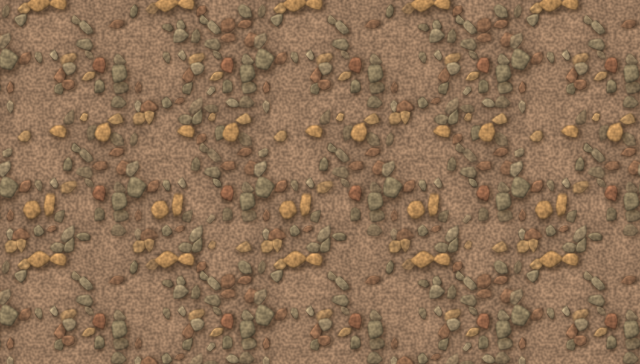
Write a Shadertoy shader that draws this texture.

```glsl
// Sandy ground strewn with half-buried pebbles and boulders, in a tile of two by two varied cells.

const float CELLS_ACROSS = 5.0;      // cells over the canvas width
const float TILE = 2.0;              // cells per full repeat, both ways
const float PEBBLE_GRID = 8.0;       // pebble slots per cell side
const float PEBBLE_DROPOUT = 0.12;
const vec2 LIGHT = vec2(-0.6, -0.8); // towards the light, y pointing down
const float SHADOW_STRENGTH = 0.62;
const float GRAIN_STRENGTH = 0.30;

const vec3 SAND = vec3(0.585, 0.465, 0.365);
const vec3 SHADOW = vec3(0.52, 0.48, 0.42);
const vec3 OLIVE = vec3(0.46, 0.405, 0.305);
const vec3 PALE = vec3(0.63, 0.55, 0.43);
const vec3 OCHRE = vec3(0.66, 0.50, 0.32);
const vec3 RUST = vec3(0.53, 0.36, 0.26);

// Bare patches of the tile: centre, radius
const vec3 BARE[15] = vec3[](
    vec3(0.36, 0.25, 0.18), vec3(1.10, 0.32, 0.20), vec3(0.29, 0.62, 0.13),
    vec3(0.29, 0.91, 0.18), vec3(0.68, 0.79, 0.12), vec3(1.30, 0.63, 0.14),
    vec3(1.30, 1.04, 0.12), vec3(1.27, 1.26, 0.20), vec3(0.29, 1.24, 0.20),
    vec3(0.57, 1.60, 0.12), vec3(1.56, 1.57, 0.13), vec3(0.81, 1.92, 0.14),
    vec3(1.79, 1.82, 0.13), vec3(0.73, 0.08, 0.14), vec3(1.75, 0.07, 0.14));

// Boulders of a cell: centre, radii; two olive, one rust, then ochre
const vec4 BOULDER[8] = vec4[](
    vec4(0.065, 0.47, 0.07, 0.085), vec4(0.93, 0.57, 0.065, 0.07),
    vec4(0.78, 0.505, 0.055, 0.065), vec4(0.247, 0.64, 0.065, 0.075),
    vec4(0.39, 0.605, 0.045, 0.095), vec4(0.30, 0.03, 0.078, 0.068),
    vec4(0.81, 0.04, 0.065, 0.08), vec4(0.46, 0.03, 0.07, 0.05));

vec2 hash(vec2 p) {
    vec3 v = fract(p.xyx * vec3(0.1031, 0.1030, 0.0973));
    v += dot(v, v.yzx + 33.33);
    return fract((v.xx + v.yz) * v.zy);
}

float cornerSlope(vec2 corner, vec2 offset, float period) {
    float a = 6.2832 * hash(mod(corner, period) + 7.0).x;
    return dot(vec2(cos(a), sin(a)), offset);
}

// Gradient noise that repeats with the tile
float noise(vec2 p, float freq) {
    p *= freq;
    float period = TILE * freq;
    vec2 i = floor(p), f = p - i, u = f * f * f * (f * (f * 6.0 - 15.0) + 10.0);
    vec2 x = vec2(1, 0), y = vec2(0, 1);
    return mix(mix(cornerSlope(i, f, period), cornerSlope(i + x, f - x, period), u.x),
               mix(cornerSlope(i + y, f - y, period), cornerSlope(i + 1.0, f - 1.0, period), u.x), u.y);
}

// Signed distance to the nearest bare patch, negative inside
float bareDistance(vec2 p) {
    float d = 9.0;
    for (int i = 0; i < 15; i++) {
        vec2 o = mod(p - BARE[i].xy + 1.0, TILE) - 1.0;
        d = min(d, length(o * vec2(0.85, 1.1)) - BARE[i].z);
    }
    return d;
}

vec2 boulderOffset(vec2 p, int i) { return fract(p - BOULDER[i].xy + 0.5) - 0.5; }

bool nearBoulder(vec2 p) {
    for (int i = 0; i < 8; i++)
        if (length(boulderOffset(p, i) / (BOULDER[i].zw + 0.025)) < 1.0) return true;
    return false;
}

// Rounded polygon: 1 on the outline; also gives the facet slope
float facets(vec2 q, vec2 seed, out vec2 slope) {
    float sum = 0.0;
    slope = vec2(0);
    for (int i = 0; i < 6; i++) {
        vec2 h = hash(seed + 17.0 * float(i));
        float a = (float(i) + 0.7 * h.x) * 1.0472;
        vec2 dir = vec2(cos(a), sin(a));
        float w = pow(max(dot(q, dir) / (0.82 + 0.25 * h.y), 0.0), 7.0);
        sum += w;
        slope += w * dir;
    }
    slope /= max(sum, 1e-6);
    return pow(sum, 1.0 / 7.0);
}

void addStone(inout vec3 col, vec2 off, vec2 radii, float angle, vec3 tint, vec2 seed, float cover, float px) {
    float small = min(radii.x, radii.y), large = max(radii.x, radii.y);
    if (length(off) > 2.2 * large) return;
    float c = cos(angle), s = sin(angle);
    mat2 turn = mat2(c, -s, s, c);
    // Soft contact shadow, then the faceted body
    float shade = length(turn * (off + LIGHT * 0.3 * small) / radii);
    col *= mix(vec3(1), SHADOW, SHADOW_STRENGTH * cover * smoothstep(1.6, 0.75, shade));
    vec2 slope;
    float d = facets(turn * off / radii, seed, slope);
    float lit = 1.0 + 0.27 * dot(slope, turn * LIGHT) * smoothstep(0.25, 1.0, d);
    lit += 0.08 - 0.28 * smoothstep(0.72, 1.05, d);
    float edge = max(px / small, 0.06);
    col = mix(col, tint * lit, cover * (1.0 - smoothstep(1.0 - edge, 1.0 + edge, d)));
}

void mainImage(out vec4 fragColor, in vec2 fragCoord) {
    float px = CELLS_ACROSS / iResolution.x;
    vec2 p = vec2(fragCoord.x, iResolution.y - fragCoord.y) * px;
    float fine = noise(p, 44.0), mid = noise(p, 19.0), broad = noise(p, 5.0);

    // Grainy sand, a little darker among the stones
    float grain = GRAIN_STRENGTH * (fine + 0.55 * mid + 0.4 * broad);
    vec3 col = SAND * (1.0 + grain) * mix(1.03, 0.95, smoothstep(-0.06, 0.1, bareDistance(p)));
    float mottle = 1.0 + 0.22 * fine + 0.26 * mid;

    // Pebbles on a jittered grid: shape repeats per cell, presence per tile
    for (int k = 0; k < 9; k++) {
        vec2 slot = floor(p * PEBBLE_GRID) + vec2(k % 3, k / 3) - 1.0;
        vec2 seed = mod(slot, PEBBLE_GRID) + 3.0;
        vec2 place = hash(seed), size = hash(seed + 41.0), kind = hash(seed + 83.0);
        vec2 wear = hash(mod(slot, TILE * PEBBLE_GRID) + 131.0);
        vec2 centre = (slot + 0.2 + 0.6 * place) / PEBBLE_GRID;
        if (wear.x < PEBBLE_DROPOUT || bareDistance(centre) < 0.0 || nearBoulder(centre)) continue;
        vec3 tint = mix(OLIVE, PALE, kind.x * 0.8);
        tint = mix(tint, kind.x > 0.6 ? OCHRE : RUST, 0.75 * step(0.72, kind.y));
        vec2 radii = mix(0.034, 0.06, size.x) * vec2(1.15, mix(0.65, 1.0, size.y));
        addStone(col, p - centre, radii, 6.2832 * kind.y, tint * mottle, seed, mix(0.5, 1.0, sqrt(wear.y)), px);
    }

    // Boulders, missing where the ground is bare
    for (int i = 0; i < 8; i++) {
        vec2 off = boulderOffset(p, i);
        if (bareDistance(p - off) < 0.0) continue;
        vec3 tint = i < 2 ? OLIVE * 1.08 : i < 3 ? RUST : OCHRE;
        addStone(col, off, BOULDER[i].zw, 0.15, tint * mottle, vec2(i, 61), 1.0, px);
    }
    fragColor = vec4(clamp(col, 0.0, 1.0), 1.0);
}
```
